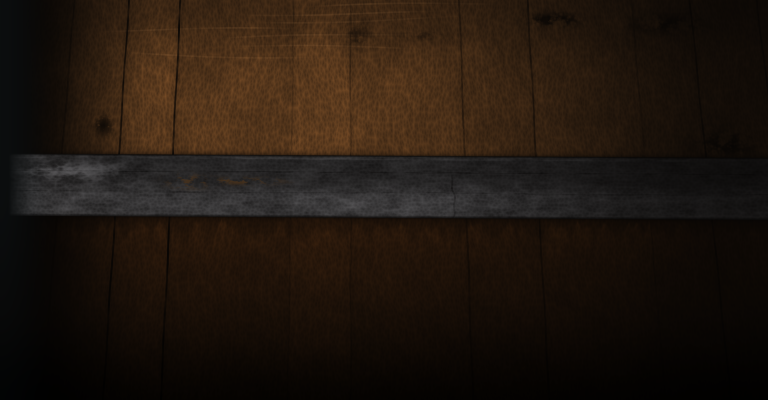
Reproduce this texture procedurally as a Shadertoy shader.

```glsl
const float SEAMS[10] = float[](.097, .168, .235, .383, .456, .598, .687, .822, .898, .985);
const float SEAM_DEPTH[10] = float[](.35, .75, .75, .15, .25, .4, .5, .25, .55, .5);

float hash(vec2 c) {
    return fract(sin(dot(c, vec2(127.1, 311.7))) * 43758.5);
}

// Distance to the nearest scattered cell centre
float cells(vec2 p) {
    vec2 base = floor(p);
    float nearest = 2.0;
    for (int i = 0; i < 9; i++) {
        vec2 c = base + vec2(i % 3 - 1, i / 3 - 1);
        nearest = min(nearest, length(p - c - vec2(hash(c), hash(c + 57.3))));
    }
    return nearest;
}

float clouds(vec2 p) {
    return cells(p) * .5 + cells(p * 2.1 + 7.0) * .3 + cells(p * 4.7 + 3.0) * .2;
}

float spot(vec2 p, vec2 centre, vec2 radius) {
    vec2 d = (p - centre) / radius;
    return exp(-dot(d, d));
}

float stroke(float d, float width) {
    return 1.0 - smoothstep(width * .2, width, abs(d));
}

vec3 wood(vec2 uv, float bandPos) {
    // Staves spread apart toward the bottom
    float s = .45 + (uv.x - .45) / (1.0 + .12 * (1.0 - uv.y));
    float above = step(.5, bandPos);
    float plank = 0.0, gaps = 0.0;
    for (int i = 0; i < 10; i++) {
        float d = s - SEAMS[i] + .0004 * sin(uv.y * 23.0 + float(i) * 2.0);
        float worn = .55 + .6 * cells(vec2(float(i) * 5.0, uv.y * 24.0));
        plank += step(0.0, d);
        gaps = max(gaps, SEAM_DEPTH[i] * worn * (stroke(d, .0019) + .12 * stroke(d, .007)));
    }

    // Long fibres, fine pores and curved growth figure
    float bend = s + .003 * sin(uv.y * 17.0 + plank * 3.0);
    float fibre = cells(vec2(bend * 190.0, uv.y * 15.0 + plank * 5.0));
    float pores = cells(vec2(bend * 310.0, uv.y * 75.0));
    float figure = sin(uv.y * 95.0 + s * 210.0 + 3.0 * sin(s * 38.0 + plank));
    float tone = .88 + .15 * hash(vec2(plank, 4.0));
    tone *= .73 + .2 * fibre + .33 * pores + .02 * figure;
    tone *= .84 + .32 * clouds(vec2(uv.x * 15.0, uv.y * 7.0));

    // Pool of light on the upper centre
    float across = smoothstep(.015, .23, uv.x) * (1.0 - .84 * smoothstep(.44, .97, uv.x));
    float upper = 1.0 - .33 * smoothstep(.78, 1.0, uv.y);
    float lower = .07 + .47 * pow(clamp(uv.y / .46, 0.0, 1.0), 1.1);
    lower *= 1.0 + .6 * smoothstep(.55, .95, uv.x);
    vec3 col = mix(vec3(.34, .19, .075), vec3(.36, .228, .112), above);
    col *= tone * across * mix(lower, upper, above);

    // Pale hairline scratches
    float marks = 0.0;
    for (int i = 0; i < 7; i++) {
        float k = float(i), x0 = .1 + .36 * hash(vec2(k, 1.0));
        float tilt = (hash(vec2(k, 2.0)) - .5) * .12;
        float y = .865 + .02 * k + tilt * (uv.x - x0) + .004 * sin(uv.x * 16.0 + k);
        float span = smoothstep(.0, .08, uv.x - x0 + .05) * smoothstep(.0, .1, x0 + .24 - uv.x);
        marks += stroke(uv.y - y, .0035) * span * (.3 + .7 * cells(vec2(uv.x * 18.0, k * 5.0)));
    }
    col += vec3(.07, .052, .034) * marks * across;

    // Dark stains and damp streaks below the band
    float rough = clouds(vec2(uv.x * 45.0, uv.y * 26.0));
    float stain = spot(uv, vec2(.72, .95), vec2(.035, .017))
                + .7 * spot(uv, vec2(.87, .94), vec2(.05, .025))
                + .5 * spot(uv, vec2(.465, .91), vec2(.018, .035))
                + .4 * spot(uv, vec2(.55, .91), vec2(.035, .014))
                + .8 * spot(uv, vec2(.945, .64), vec2(.04, .035));
    stain *= smoothstep(.25, .6, rough) * 1.3;
    stain += spot(uv, vec2(.135, .686), vec2(.011, .024)) * smoothstep(.3, .5, rough);
    float drip = .01 + .09 * cells(vec2(uv.x * 62.0, uv.y * 5.0));
    stain += .38 * (1.0 - above) * (1.0 - smoothstep(drip * .3, drip, -bandPos * .153));
    return col * (1.0 - .75 * clamp(stain, 0.0, 1.0)) * (1.0 - min(gaps, .85));
}

vec3 metal(vec2 uv, float b) {
    float patches = clouds(vec2(uv.x * 26.0, uv.y * 26.0));
    float blotch = clouds(vec2(uv.x * 11.0, uv.y * 9.0 + 4.0));
    float brushed = cells(vec2(uv.x * 20.0, b * 17.0));
    float grit = cells(uv * vec2(220.0, 120.0));
    float tone = mix(.215, .14, smoothstep(.3, .62, b + .3 * (blotch - .5)));
    tone *= .25 + .65 * patches + .42 * blotch + .18 * brushed + .28 * grit;

    // Worn highlights, ridges and a fracture
    tone += .15 * spot(uv, vec2(.09, .572), vec2(.075, .026)) * smoothstep(.25, .6, patches);
    tone += .035 * spot(uv, vec2(.52, .492), vec2(.12, .022));
    tone += .06 * stroke(b - .95, .03) * brushed;
    tone -= .04 * stroke(b - .40 - .01 * sin(uv.x * 14.0), .02) * smoothstep(.2, .6, brushed);
    tone -= .035 * stroke(b - .73, .02) * smoothstep(.2, .5, brushed);
    float crack = uv.x - .59 - .002 * sin(b * 7.0) - .001 * sin(b * 23.0);
    tone -= .05 * stroke(crack, .002) * (1.0 - smoothstep(.5, .8, b));
    tone *= smoothstep(.004, .05, uv.x) * (1.0 - .68 * smoothstep(.52, .95, uv.x));
    vec3 col = max(tone, 0.0) * vec3(1.0, 1.0, 1.03);

    // Rust flecks
    float rust = spot(uv, vec2(.245, .546), vec2(.022, .015)) + spot(uv, vec2(.315, .547), vec2(.045, .008));
    rust *= smoothstep(.34, .6, clouds(uv * vec2(45.0, 50.0)));
    col = mix(col, vec3(.27, .18, .09), clamp(rust, 0.0, .75));
    return col * (.35 + .65 * smoothstep(0.0, .05, b) * smoothstep(0.0, .03, 1.0 - b));
}

void mainImage(out vec4 fragColor, in vec2 fragCoord) {
    vec2 uv = fragCoord / iResolution.xy;
    float b = (uv.y - .461 + .011 * uv.x) / .155;
    float edge = abs(b - .5) - .5;
    float band = (1.0 - smoothstep(-.012, .012, edge)) * smoothstep(.010, .015, uv.x);
    vec3 col = wood(uv, b) * (1.0 - .55 * exp(-max(edge, 0.0) * 26.0));
    col = mix(col, metal(uv, b), band);
    // Cool darkness at the left and faint ambient light
    float side = 1.0 - smoothstep(.0, .075, uv.x);
    col += vec3(.026, .040, .046) * side * (.35 + .65 * smoothstep(0.0, .6, uv.y));
    col += vec3(.018, .013, .010) * smoothstep(0.0, .25, uv.y);
    fragColor = vec4(col, 1.0);
}
```
